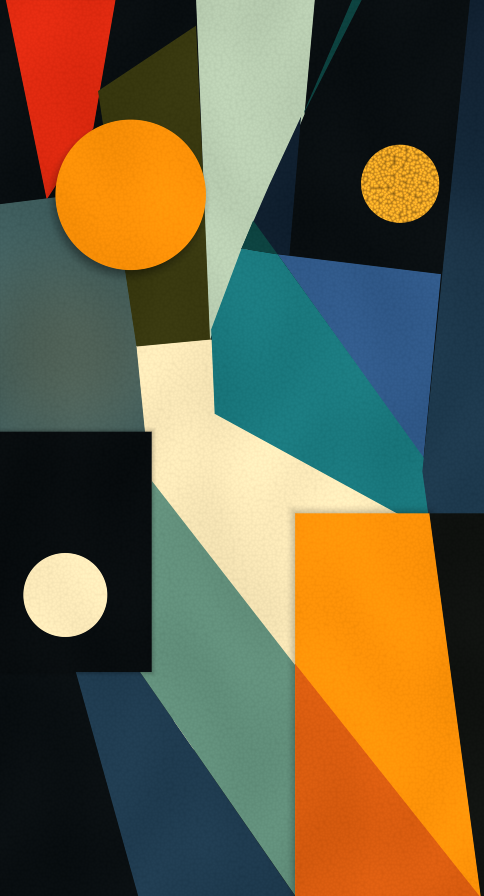
A Shadertoy shader for this background:

```glsl
// Abstract paper collage: angular colour planes, three discs and soft cut-paper shadows.
#define UNITS 768.0        // design units over the canvas height
#define GRAIN 0.045        // paper grain strength
#define GRAIN_SIZE 2.6     // grain cell size in design units
#define SHADOW 0.4         // darkness of paper shadows
#define MOTTLE 0.025       // slow tonal variation

const vec3 INK    = vec3(0.035, 0.055, 0.065);
const vec3 RED    = vec3(0.87, 0.16, 0.06);
const vec3 SLATE  = vec3(0.25, 0.37, 0.37);
const vec3 OLIVE  = vec3(0.22, 0.22, 0.06);
const vec3 CREAM  = vec3(0.98, 0.91, 0.72);
const vec3 MINT   = vec3(0.72, 0.80, 0.69);
const vec3 BOTTLE = vec3(0.05, 0.26, 0.25);
const vec3 NIGHT  = vec3(0.06, 0.12, 0.18);
const vec3 BLUE   = vec3(0.19, 0.35, 0.54);
const vec3 TEAL   = vec3(0.10, 0.47, 0.49);
const vec3 NAVY   = vec3(0.12, 0.23, 0.31);
const vec3 SAGE   = vec3(0.39, 0.57, 0.49);
const vec3 ORANGE = vec3(0.99, 0.57, 0.03);
const vec3 RUST   = vec3(0.85, 0.36, 0.06);
const vec3 GOLD   = vec3(0.85, 0.59, 0.13);

vec2 hash2(vec2 c) {
    vec2 q = vec2(dot(c, vec2(127.1, 311.7)), dot(c, vec2(269.5, 183.3)));
    return fract(sin(q) * 4375.85);
}

// Distance to the nearest scattered cell point
float cellular(vec2 p) {
    vec2 cell = floor(p), f = fract(p);
    float nearest = 2.0;
    for (int y = -1; y <= 1; y++)
        for (int x = -1; x <= 1; x++) {
            vec2 o = vec2(x, y);
            nearest = min(nearest, length(o + hash2(cell + o) - f));
        }
    return nearest;
}

// Signed distance to a line; negative on the right of a -> b with y pointing down
float side(vec2 p, vec2 a, vec2 b) {
    vec2 e = normalize(b - a);
    return e.y * (p.x - a.x) - e.x * (p.y - a.y);
}

// Convex clockwise quad
float quad(vec2 p, vec2 a, vec2 b, vec2 c, vec2 d) {
    return max(max(side(p, a, b), side(p, b, c)), max(side(p, c, d), side(p, d, a)));
}

float disc(vec2 p, vec2 centre, float radius) { return length(p - centre) - radius; }

void paint(inout vec3 col, float d, vec3 ink) {
    float aa = 0.6 * UNITS / iResolution.y;
    col = mix(col, ink, 1.0 - smoothstep(-aa, aa, d));
}

void shade(inout vec3 col, float d, float blur) {
    col *= 1.0 - SHADOW * (1.0 - smoothstep(-blur, blur, d));
}

void mainImage(out vec4 fragColor, in vec2 fragCoord) {
    // Design space with the origin at the top left
    vec2 p = vec2(fragCoord.x, iResolution.y - fragCoord.y) * UNITS / iResolution.y;
    float grain = 0.5 - cellular(p / GRAIN_SIZE);
    float mottle = sin(p.x * 0.031 + 2.0 * sin(p.y * 0.017)) * sin(p.y * 0.023 + sin(p.x * 0.05));
    vec3 col = INK;

    // Upper left planes
    paint(col, quad(p, vec2(5, 0), vec2(99, 0), vec2(80, 110), vec2(40, 171)), RED);
    vec3 wornSlate = SLATE + vec3(0.06, 0.01, -0.03) * smoothstep(130.0, 10.0, length(p - vec2(60, 305)));
    paint(col, quad(p, vec2(0, 175), vec2(97, 163), vec2(129, 371), vec2(0, 371)), wornSlate);
    paint(col, quad(p, vec2(84, 78), vec2(168, 22), vec2(181, 292), vec2(117, 297)), OLIVE);

    // Pale centre and upper right planes
    paint(col, quad(p, vec2(117, 297), vec2(181, 291), vec2(420, 500), vec2(152, 650)), CREAM);
    paint(col, quad(p, vec2(168, -2), vec2(270, -2), vec2(261, 98), vec2(180, 291)), MINT);
    paint(col, quad(p, vec2(270, -2), vec2(311, -2), vec2(258, 102), vec2(261, 95)), BOTTLE);
    paint(col, quad(p, vec2(258, 100), vec2(248, 219), vec2(207, 213), vec2(231, 158)), NIGHT);

    // Teal and blue facets
    paint(col, quad(p, vec2(238, 218), vec2(378, 235), vec2(363, 393), vec2(300, 305)), BLUE);
    float facet = quad(p, vec2(207, 213), vec2(238, 218), vec2(434.5, 491.5), vec2(159, 341));
    paint(col, max(facet, side(p, vec2(184, 355), vec2(181, 282))), TEAL);
    paint(col, quad(p, vec2(217, 189), vec2(238, 218), vec2(222, 215.5), vec2(207, 213)), BOTTLE);
    vec3 strip = mix(NIGHT, NAVY, smoothstep(0.0, 330.0, p.y));
    paint(col, quad(p, vec2(403, -2), vec2(500, -2), vec2(500, 1398), vec2(362, 404)), strip);

    // Lower diagonals
    paint(col, quad(p, vec2(65, 576), vec2(120, 576), vec2(253, 768), vec2(119, 770)), NAVY);
    paint(col, quad(p, vec2(130, 412), vec2(256, 574), vec2(256, 772), vec2(120, 576)), SAGE);

    // Orange panel with its dark neighbour
    float panel = quad(p, vec2(253, 440), vec2(368, 440), vec2(412, 768), vec2(253, 770));
    shade(col, max(panel, side(p, vec2(0, 440), vec2(500, 440))), 9.0);
    paint(col, quad(p, vec2(367, 440), vec2(500, 440), vec2(500, 1390), vec2(412, 768)), vec3(0.06, 0.07, 0.06));
    paint(col, panel, ORANGE);
    paint(col, max(panel, side(p, vec2(253, 569), vec2(411, 768))), RUST);

    // Black panel and discs
    float block = quad(p, vec2(-9, 370), vec2(130, 370), vec2(130, 576), vec2(-9, 576));
    shade(col, block, 5.0);
    paint(col, block, INK * 0.85);
    paint(col, disc(p, vec2(56, 510), 36.0), CREAM);
    shade(col, disc(p, vec2(110, 172), 64.0), 8.0);
    paint(col, disc(p, vec2(112, 167), 64.5), ORANGE);
    paint(col, disc(p, vec2(343, 157.5), 33.5), GOLD * (1.0 + 0.6 * grain));

    // Paper surface
    col += (GRAIN * grain + MOTTLE * mottle) * (0.25 + col);
    fragColor = vec4(clamp(col, 0.0, 1.0), 1.0);
}
```
